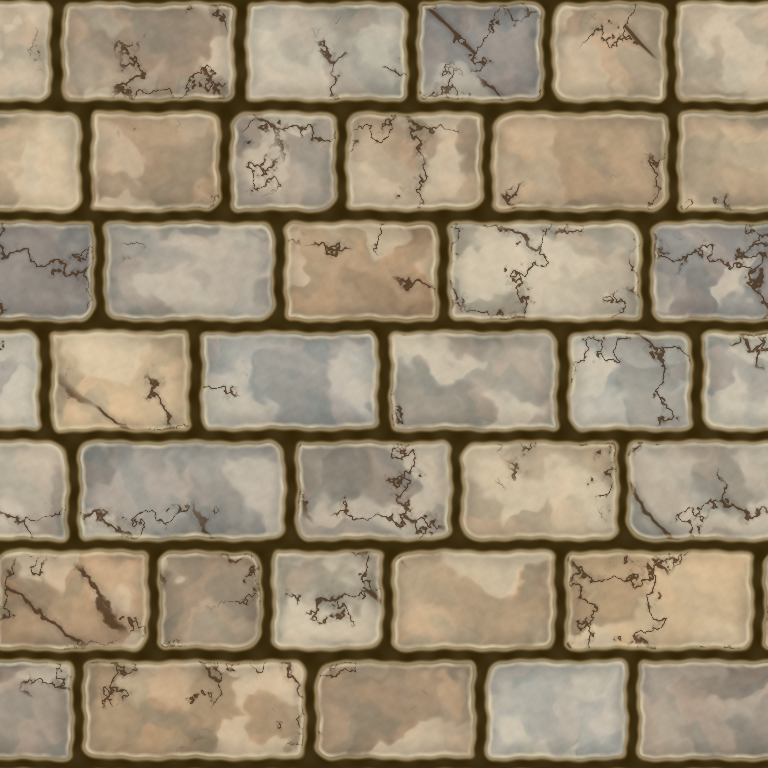
Write a Shadertoy shader that draws this texture.

```glsl
// Painted stone wall: seven courses of four or five rounded blocks in dark mortar.
// Sine-spaced joints give uneven block widths; warped cellular noise paints the
// mottled faces and the broken cracks. The wall wraps at the canvas borders.

const float TAU = 6.28319;

// Per course: block count, shift, cosine and sine share of the joint spacing.
const vec4 COURSES[7] = vec4[7](
    vec4(5.0, 0.102, -0.029, 0.021),
    vec4(5.0, 0.072, 0.040, 0.009),
    vec4(4.0, 0.103, 0.026, 0.011),
    vec4(5.0, 0.091, -0.032, -0.028),
    vec4(4.0, 0.095, 0.000, 0.034),
    vec4(5.0, -0.046, 0.034, 0.037),
    vec4(4.0, 0.114, -0.012, 0.040));

float hash(vec2 p) {
    return fract(sin(dot(p, vec2(127.1, 311.7))) * 43758.5);
}

float joint(vec4 course, float i) {
    float a = TAU * i / course.x;
    return course.y + i / course.x + course.z * cos(a) + course.w * sin(a);
}

// Layered, rotated sines, about -1 to 1.
float ripple(vec2 p) {
    float sum = 0.0, amp = 0.5;
    for (int i = 0; i < 5; i++) {
        p = mat2(0.8, 0.6, -0.6, 0.8) * p * 1.8 + 1.7;
        sum += amp * sin(p.x + 1.4 * sin(p.y));
        amp *= 0.6;
    }
    return sum;
}

// Cellular noise: x = softly blended cell tone, y = gap between nearest two cells.
vec2 cells(vec2 p) {
    vec2 base = floor(p);
    float near1 = 9.0, near2 = 9.0, tone = 0.0, total = 0.0;
    for (int j = -1; j <= 1; j++)
    for (int i = -1; i <= 1; i++) {
        vec2 cell = base + vec2(i, j);
        vec2 seed = cell + 0.1 + 0.8 * vec2(hash(cell), hash(cell + 37.3));
        float d = length(p - seed);
        near2 = min(near2, max(near1, d));
        near1 = min(near1, d);
        float weight = exp(-15.0 * d);
        tone += weight * hash(cell + 71.9);
        total += weight;
    }
    return vec2(tone / total, near2 - near1);
}

void mainImage(out vec4 fragColor, in vec2 fragCoord) {
    vec2 uv = fragCoord / iResolution.xy;
    float px = 1.0 / min(iResolution.x, iResolution.y);

    // Hand-cut wobble with whole periods across the canvas
    vec2 pos = vec2(uv.x, 1.004 - uv.y);
    pos += 0.0014 * sin(TAU * vec2(13.0, 9.0) * uv.yx)
         + 0.0007 * sin(TAU * vec2(37.0, 31.0) * uv.yx + 2.0);

    // Find the course and the block
    float row = mod(floor(pos.y * 7.0), 7.0);
    vec4 course = COURSES[int(row)];
    float left = 0.0, right = 1.0;
    vec2 id = vec2(0.0, row);
    for (int i = -1; i <= int(course.x); i++) {
        float a = joint(course, float(i)), b = joint(course, float(i + 1));
        if (pos.x >= a && pos.x < b) {
            left = a;
            right = b;
            id.x = mod(float(i), course.x);
        }
    }
    vec2 p = vec2(pos.x - 0.5 * (left + right), (fract(pos.y * 7.0) - 0.5) / 7.0);

    // Rounded box with a different radius at each corner
    vec2 extent = 0.5 * vec2(right - left, 1.0 / 7.0) - 0.0055
                - 0.002 * vec2(hash(id + 3.1), hash(id + 5.7));
    float radius = mix(0.008, 0.026, pow(hash(id + 0.3 * sign(p) + 9.0), 2.0));
    vec2 q = abs(p) - extent + radius;
    float inset = radius - length(max(q, 0.0)) - min(max(q.x, q.y), 0.0);

    // Block hue: dark to light, then cool grey to warm peach
    float light = hash(id + 11.3) - 0.5, warmth = hash(id + 23.9) - 0.5;
    vec3 face = vec3(0.70, 0.635, 0.545) + light * vec3(0.11, 0.12, 0.10)
              + warmth * vec3(0.13, 0.03, -0.09);

    // Mottled paint: broad facets, small facets, tints and grain
    vec2 local = p + 20.0 * vec2(hash(id + 1.7), hash(id + 8.3));
    float warp = ripple(local * 14.0);
    float broad = cells(local * vec2(13.0, 17.0) + 0.55 * warp).x;
    float small = cells(local * 29.0 + 0.8 * warp + 40.0).x;
    face *= 0.82 + 0.25 * broad + 0.09 * small + 0.05 * warp;
    face += (small - 0.5) * vec3(0.035, -0.005, -0.02);
    face = mix(face, vec3(0.82, 0.77, 0.67), 0.5 * smoothstep(0.55, 0.9, broad));
    face += 0.018 * ripple(local * 110.0);
    face *= mix(0.88, 1.0, smoothstep(0.004, 0.03, inset + 0.006 * warp));

    // Broken cracks with a soft shadow
    float jag = 0.16 * ripple(local * 45.0);
    float gap = cells(local * 8.0 + jag + 90.0).y;
    float broken = smoothstep(0.0, 0.25, ripple(local * 6.0 + 4.0) + 0.6 * hash(id + 31.0) - 0.22);
    face *= 1.0 - 0.16 * broken * (1.0 - smoothstep(0.0, 0.16, gap));
    float crack = broken * (1.0 - smoothstep(0.012, 0.035 + 10.0 * px, gap));
    face = mix(face, vec3(0.29, 0.20, 0.12), 0.8 * crack);

    // Worn pale rim
    float rim = smoothstep(0.003, 0.006, inset) * (1.0 - smoothstep(0.006, 0.011, inset));
    face = mix(face, vec3(0.85, 0.80, 0.66), rim * (0.5 + 0.35 * ripple(local * 35.0)));

    // Mortar, mossy shoulder, olive edge, face
    vec3 color = vec3(0.22, 0.165, 0.055) + 0.025 * sin(TAU * 23.0 * uv.x) * sin(TAU * 19.0 * uv.y);
    color = mix(color, vec3(0.43, 0.36, 0.23), smoothstep(-0.0035, 0.0 + px, inset));
    color = mix(color, vec3(0.60, 0.52, 0.37), smoothstep(-px, 0.001 + px, inset));
    color = mix(color, face, smoothstep(0.001, 0.004 + px, inset));
    fragColor = vec4(clamp(color, 0.0, 1.0), 1.0);
}
```
